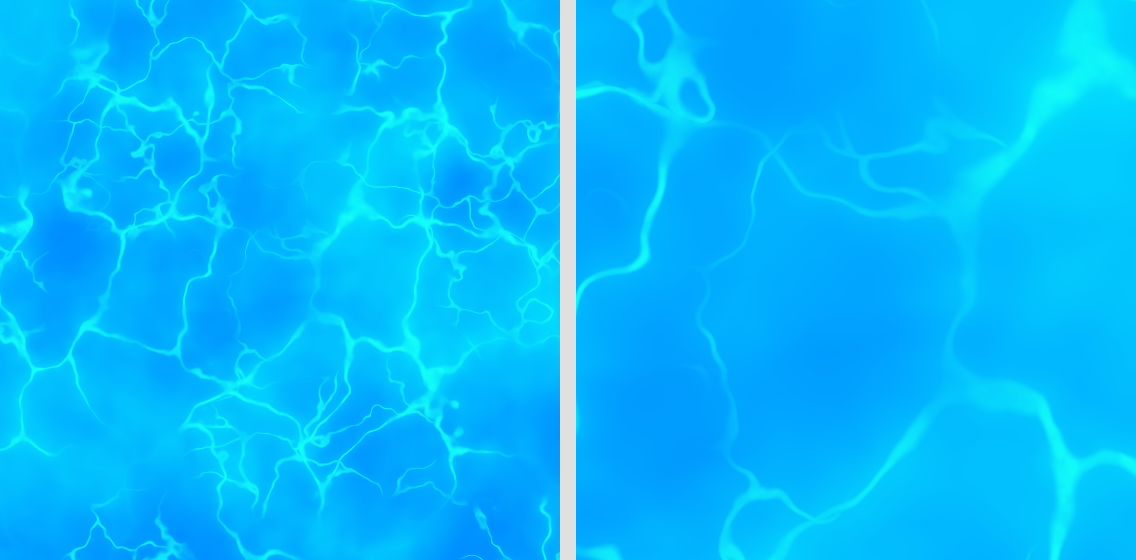
Left: the whole. Right: its middle third, enlarged.
A WebGL 1 fragment shader for this texture:

```glsl
precision highp float;

uniform vec2 u_resolution;

const vec3 DEEP_BLUE = vec3(0.0, 0.54, 1.0);
const vec3 PALE_CYAN = vec3(0.01, 0.86, 0.99);
const vec3 GLINT = vec3(0.08, 1.0, 0.97);

vec2 hash2(vec2 p) {
  vec3 q = fract(vec3(p.xyx) * vec3(0.1031, 0.1030, 0.0973));
  q += dot(q, q.yzx + 33.33);
  return fract((q.xx + q.yz) * q.zy);
}

float noise(vec2 p) {
  vec2 cell = floor(p);
  vec2 f = fract(p);
  f = f * f * f * (f * (f * 6.0 - 15.0) + 10.0);
  float low = mix(hash2(cell).x, hash2(cell + vec2(1.0, 0.0)).x, f.x);
  float high = mix(hash2(cell + vec2(0.0, 1.0)).x, hash2(cell + 1.0).x, f.x);
  return mix(low, high, f.y);
}

// Rotated octaves, normalised to 0..1
float fbm(vec2 p) {
  float sum = 0.0;
  float weight = 0.533;
  for (int i = 0; i < 4; i++) {
    sum += weight * noise(p);
    p = mat2(1.6, 1.2, -1.2, 1.6) * p + 17.3;
    weight *= 0.5;
  }
  return sum;
}

vec2 warp(vec2 p, float scale, float amount) {
  vec2 q = p * scale;
  return p + amount * (vec2(fbm(q + 3.1), fbm(q + 41.7)) - 0.5);
}

// x: gap between the two nearest seeds, y: gap to the third
vec2 cellGaps(vec2 p) {
  vec2 cell = floor(p);
  vec3 nearest = vec3(9.0);
  for (int j = -1; j <= 1; j++) {
    for (int i = -1; i <= 1; i++) {
      vec2 id = cell + vec2(float(i), float(j));
      float d = length(id + 0.08 + 0.84 * hash2(id) - p);
      if (d < nearest.x) nearest = vec3(d, nearest.xy);
      else if (d < nearest.y) nearest = vec3(nearest.x, d, nearest.y);
      else nearest.z = min(nearest.z, d);
    }
  }
  return nearest.yz - nearest.x;
}

// Bright thread on cell borders, swelling where three cells meet
float thread(vec2 gaps, float width, float swelling, float pixel) {
  float w = width + swelling * exp(-gaps.y * 11.0);
  return 1.0 - smoothstep(w * 0.3, w * 1.5 + pixel, gaps.x);
}

float patches(vec2 p, float low, float high) {
  return smoothstep(low, high, fbm(p));
}

void main() {
  float size = min(u_resolution.x, u_resolution.y);
  vec2 uv = gl_FragCoord.xy / size;
  float pixel = 1.0 / size;

  // Two sizes of refracted light cells
  vec2 bentUv = warp(uv, 6.0, 0.19);
  vec2 rippledUv = warp(uv + 5.0, 9.0, 0.17);
  vec2 largeGaps = cellGaps(bentUv * 5.2 + 2.0);
  vec2 smallGaps = cellGaps(rippledUv * vec2(7.0, 9.0) + 31.0);

  // Soft body of the water with light gathering along the borders
  float largeGate = patches(uv * 4.0 + 11.0, 0.42, 0.62);
  float smallGate = patches(uv * 4.5 + 67.0, 0.50, 0.66);
  float clouds = fbm(warp(uv, 4.0, 0.1) * 4.6 + 23.0) - 0.5;
  float level = 0.682 + 0.40 * clouds;
  level += (0.045 + 0.055 * largeGate) * exp(-largeGaps.x * 4.5);
  level += 0.045 * smallGate * exp(-smallGaps.x * 5.0);
  level += 0.07 * largeGate * exp(-largeGaps.y * 7.0);

  // Broken, sharp threads of light
  float sparkle = 0.55 + 0.45 * patches(uv * 45.0, 0.30, 0.65);
  float largeThread = thread(largeGaps, 0.022, 0.075, pixel * 8.0);
  float smallThread = thread(smallGaps, 0.026, 0.05, pixel * 12.0);
  float light = max(largeThread * largeGate, 0.85 * smallThread * smallGate);
  light *= sparkle;

  float depth = (level - DEEP_BLUE.g) / (PALE_CYAN.g - DEEP_BLUE.g);
  vec3 color = mix(DEEP_BLUE, PALE_CYAN, clamp(depth, 0.0, 1.2));
  color = mix(color, GLINT, 0.88 * light);
  gl_FragColor = vec4(clamp(color, 0.0, 1.0), 1.0);
}
```
